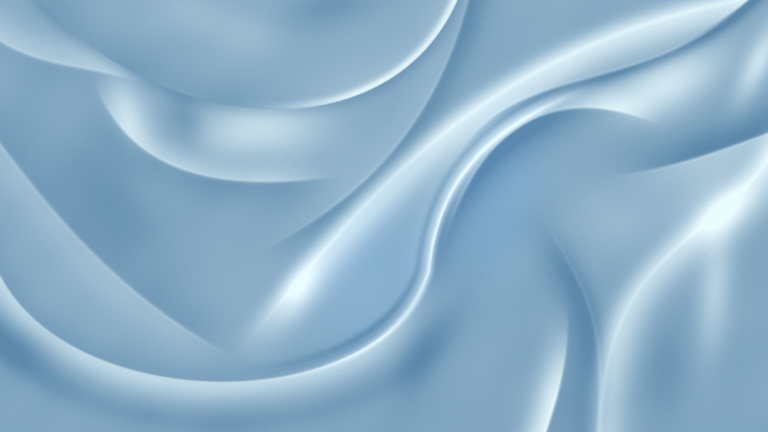
This texture is drawn by a WebGL 1 fragment shader. Its source:

```glsl
precision highp float;
uniform vec2 u_resolution;

const vec2 CANVAS = vec2(7.68, 4.32);

vec2 hashGradient(vec2 cell) {
  float angle = 6.2832 * fract(sin(dot(cell, vec2(127.1, 311.7))) * 4375.5);
  return vec2(cos(angle), sin(angle));
}

float gradientNoise(vec2 p) {
  vec2 i = floor(p), f = fract(p);
  vec2 u = f * f * (3.0 - 2.0 * f);
  vec2 e = vec2(0.0, 1.0);
  float low = mix(dot(hashGradient(i), f), dot(hashGradient(i + e.yx), f - e.yx), u.x);
  float high = mix(dot(hashGradient(i + e), f - e), dot(hashGradient(i + 1.0), f - 1.0), u.x);
  return mix(low, high, u.y);
}

vec2 bezier(vec2 a, vec2 b, vec2 c, vec2 d, float t) {
  float s = 1.0 - t;
  return s * s * s * a + 3.0 * s * t * (s * b + t * c) + t * t * t * d;
}

vec2 bezierTangent(vec2 a, vec2 b, vec2 c, vec2 d, float t) {
  float s = 1.0 - t;
  return 3.0 * (s * s * (b - a) + 2.0 * s * t * (c - b) + t * t * (d - c));
}

// Signed distance (positive below a rightward curve) and curve parameter
vec2 fold(vec2 p, vec2 a, vec2 b, vec2 c, vec2 d) {
  float t = 0.0, nearest = 1e4;
  for (int i = 0; i <= 14; i++) {
    float s = float(i) / 14.0;
    vec2 o = p - bezier(a, b, c, d, s);
    if (dot(o, o) < nearest) { nearest = dot(o, o); t = s; }
  }
  for (int i = 0; i < 4; i++) {
    vec2 g = bezierTangent(a, b, c, d, t);
    t = clamp(t + dot(p - bezier(a, b, c, d, t), g) / dot(g, g), 0.0, 1.0);
  }
  vec2 o = p - bezier(a, b, c, d, t), g = bezierTangent(a, b, c, d, t);
  return vec2(length(o) * (g.x * o.y - g.y * o.x < 0.0 ? -1.0 : 1.0), t);
}

float bell(float d, float width) { return exp(-d * d / (width * width)); }

float taper(float t) { return smoothstep(0.0, 0.25, t) * smoothstep(1.0, 0.75, t); }

// Each side holds (amount, width); a thin rim catches the light
float crease(float d, vec2 above, vec2 below) {
  float sides = mix(above.x * bell(d, above.y), below.x * bell(d, below.y), smoothstep(-0.02, 0.02, d));
  return sides + 0.04 * bell(d, 0.025);
}

float glow(vec2 p, vec2 centre, vec2 radius, float angle) {
  vec2 o = p - centre;
  float c = cos(angle), s = sin(angle);
  o = vec2(c * o.x + s * o.y, c * o.y - s * o.x) / radius;
  return exp(-dot(o, o));
}

float lowerCloth(vec2 p) {
  float v = 0.52;
  vec2 arc = fold(p, vec2(4.4, 2.6), vec2(4.8, 1.0), vec2(5.8, 0.85), vec2(6.7, 1.3));
  v += taper(arc.y) * crease(arc.x, vec2(0.17, 0.2), vec2(-0.06, 0.3));
  vec2 pinch = fold(p, vec2(5.3, 1.4), vec2(5.3, 2.7), vec2(6.2, 2.5), vec2(5.95, 4.5));
  v += smoothstep(0.15, 0.6, pinch.y) * crease(pinch.x, vec2(-0.08, 0.12), vec2(-0.13, 0.24));
  vec2 strip = fold(p, vec2(5.55, 2.5), vec2(5.8, 3.2), vec2(5.65, 3.8), vec2(5.4, 4.5));
  v += smoothstep(0.2, 0.8, strip.y) * crease(strip.x, vec2(-0.03, 0.2), vec2(0.29, 0.2));
  vec2 ridge = fold(p, vec2(6.0, 4.4), vec2(6.0, 2.4), vec2(7.2, 2.5), vec2(7.8, 1.4));
  v += crease(ridge.x, vec2(0.19, 0.13), vec2(0.2, 0.24));
  vec2 lip = fold(p, vec2(6.0, 1.75), vec2(6.6, 1.75), vec2(7.2, 1.5), vec2(7.9, 1.25));
  v += smoothstep(0.0, 0.6, lip.y) * crease(lip.x, vec2(-0.12, 0.28), vec2(0.13, 0.4));
  v += 0.15 * glow(p, vec2(7.2, 2.1), vec2(0.4, 0.25), -0.5);
  v += 0.23 * glow(p, vec2(6.65, 0.85), vec2(0.65, 0.27), -0.5);
  v += 0.22 * glow(p, vec2(7.6, 0.6), vec2(0.45, 0.13), -1.1);
  v += 0.15 * glow(p, vec2(7.15, 2.9), vec2(0.16, 0.6), 0.1);
  v += 0.06 * glow(p, vec2(6.1, 2.2), vec2(0.5, 0.4), 0.3);
  v -= 0.08 * glow(p, vec2(4.2, 3.6), vec2(0.2, 0.5), 0.4);
  v -= 0.1 * glow(p, vec2(0.1, 3.4), vec2(0.5, 0.25), 0.5);
  return v - 0.06 * glow(p, vec2(6.65, 3.7), vec2(0.25, 0.6), 0.0);
}

float middleCloth(vec2 p) {
  float v = 0.535;
  vec2 sash = fold(p, vec2(2.3, 3.6), vec2(3.2, 2.7), vec2(4.3, 0.6), vec2(7.4, 0.0));
  v += smoothstep(0.0, 0.25, sash.y) * crease(sash.x, vec2(0.24, 0.12), vec2(0.24, 0.24));
  vec2 valley = fold(p, vec2(2.4, 2.6), vec2(3.8, 2.0), vec2(4.5, 1.0), vec2(4.75, -0.3));
  v += smoothstep(0.0, 0.3, valley.y) * crease(valley.x, vec2(0.03, 0.25), vec2(-0.11, 0.2));
  vec2 swag = fold(p, vec2(0.9, 0.7), vec2(1.3, 1.9), vec2(2.4, 1.9), vec2(3.5, 1.75));
  v += taper(swag.y) * crease(swag.x, vec2(0.12, 0.15), vec2(-0.07, 0.25));
  vec2 hem = fold(p, vec2(-0.1, 1.3), vec2(0.5, 2.1), vec2(1.2, 3.0), vec2(2.4, 3.6));
  v += smoothstep(1.0, 0.8, hem.y) * crease(hem.x, vec2(-0.05, 0.3), vec2(0.07, 0.3));
  vec2 band = fold(p, vec2(-0.1, 0.35), vec2(0.5, 0.75), vec2(0.9, 0.6), vec2(1.6, 0.9));
  v += smoothstep(1.0, 0.6, band.y) * crease(band.x, vec2(0.11, 0.24), vec2(-0.03, 0.25));
  v += 0.16 * glow(p, vec2(1.28, 1.1), vec2(0.18, 0.4), -0.4);
  v += 0.19 * glow(p, vec2(2.6, 1.3), vec2(0.65, 0.3), -0.1);
  v += 0.1 * glow(p, vec2(3.0, 2.9), vec2(0.15, 0.3), 0.5);
  v -= 0.09 * glow(p, vec2(1.85, 1.2), vec2(0.18, 0.3), -0.3);
  return v - 0.08 * glow(p, vec2(1.1, 2.0), vec2(0.8, 0.35), 0.9);
}

float topCloth(vec2 p, vec2 edge) {
  float lit = smoothstep(0.4, 0.7, edge.y);
  float v = 0.54 + mix(-0.05, 0.06, lit) * bell(edge.x, 0.25);
  v += lit * 0.22 * bell(edge.x + 0.02, 0.05);
  v += 0.06 * glow(p, vec2(2.2, 0.25), vec2(0.7, 0.25), 0.3);
  return v - 0.08 * glow(p, vec2(3.3, 0.05), vec2(0.5, 0.2), -0.2);
}

void main() {
  vec2 uv = gl_FragCoord.xy / u_resolution;
  vec2 p = vec2(uv.x, 1.0 - uv.y) * CANVAS;

  // Ribbon dividing the lower and middle cloths
  vec2 ribbon = fold(p, vec2(-0.1, 2.5), vec2(0.4, 4.2), vec2(3.85, 4.24), vec2(4.3, 2.7));
  vec2 rise = fold(p, vec2(4.3, 2.7), vec2(4.5, 0.85), vec2(6.3, 1.05), vec2(7.6, -0.1));
  if (abs(rise.x) < abs(ribbon.x)) ribbon = rise + vec2(0.0, 1.0);
  float climb = smoothstep(0.75, 1.1, ribbon.y);
  float crest = smoothstep(1.4, 1.65, ribbon.y);
  float lower = lowerCloth(p) - 0.05 * (1.0 - climb) * bell(ribbon.x - 0.42, 0.14);
  lower += mix(0.19, -0.1 * (1.0 - crest), climb) * bell(ribbon.x, 0.2);
  float middle = middleCloth(p) + mix(-0.04, 0.14 * (1.0 - crest), climb) * bell(ribbon.x, 0.17);
  float v = mix(middle, lower, smoothstep(-0.015, 0.015, ribbon.x));
  float rim = smoothstep(0.5, 0.9, ribbon.y) * (1.0 - crest);
  v += rim * (0.19 * bell(ribbon.x, 0.035) - 0.1 * bell(ribbon.x + 0.12, 0.04));
  vec2 pleat = fold(p, vec2(4.5, 1.7), vec2(5.1, 0.5), vec2(6.4, 1.1), vec2(7.6, -0.1));
  v += smoothstep(0.0, 0.3, pleat.y) * crease(pleat.x, vec2(0.0, 0.1), vec2(-0.18, 0.09));

  // Upper drape and its shadow
  vec2 drape = fold(p, vec2(0.2, -0.2), vec2(1.6, 1.5), vec2(4.1, 1.55), vec2(4.65, -0.2));
  v -= 0.06 * bell(drape.x, 0.08);
  v = mix(topCloth(p, drape), v, smoothstep(-0.012, 0.012, drape.x));

  // Silk sheen, fine weave and contrast
  v += 0.025 * gradientNoise(vec2(p.x + p.y, (p.y - p.x) * 0.5) * 1.6);
  v += 0.012 * gradientNoise(p * vec2(40.0, 55.0));
  v = clamp(0.56 + 1.28 * (v - 0.56), 0.36, 0.92);
  vec3 colour = vec3(v, 0.59 + 0.81 * (v - 0.43), 0.71 + 0.6 * (v - 0.43));
  float blue = glow(p, vec2(3.7, 2.7), vec2(0.9, 0.5), -0.9) + glow(p, vec2(5.0, 2.0), vec2(0.4, 0.9), 0.2);
  gl_FragColor = vec4(colour + blue * vec3(-0.01, 0.01, 0.04), 1.0);
}
```
